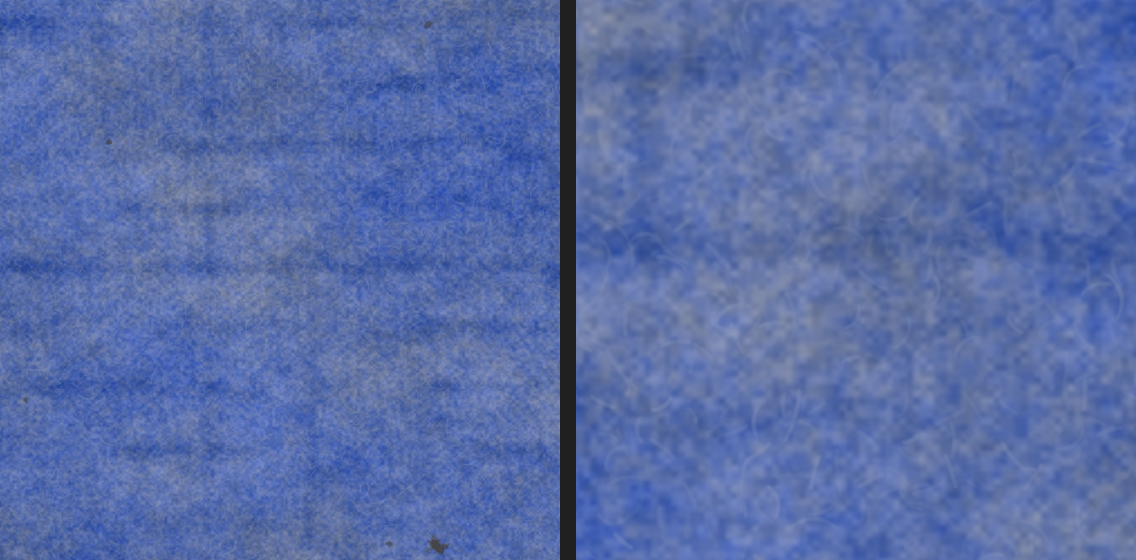
Left, the full canvas; right, a detail of the centre.
Write a three.js fragment shader that draws this texture.

```glsl
// Blue felted handmade paper: cloudy pulp with fine grain and faint fibres.
// Layered value noise sets lightness and blueness; broken horizontal laid
// lines darken it, and scattered hairs and brown specks lie on top.

#define PULP_BLUE vec3(0.340, 0.424, 0.660)
#define LIGHT_AXIS vec3(0.190, 0.158, 0.095)
#define DYE_AXIS vec3(-0.110, -0.055, 0.110)
#define HAIR_COLOR vec3(0.56, 0.61, 0.74)
#define SPECK_COLOR vec3(0.25, 0.23, 0.20)
#define LAID_SPACING 0.109
#define LAID_DEPTH 0.62
#define CHAIN_SPACING 0.185
#define GRAIN_AMOUNT 0.58
#define HAIR_AMOUNT 0.24
#define STAIN_CENTER vec2(0.783, 0.022)

varying vec2 vUv;

float hash(vec2 p) {
  return fract(sin(dot(p, vec2(127.1, 311.7))) * 43758.5453);
}

vec2 hash2(vec2 p) {
  return vec2(hash(p), hash(p + 19.7));
}

float noise(vec2 p) {
  vec2 cell = floor(p);
  vec2 f = fract(p);
  f = f * f * (3.0 - 2.0 * f);
  float low = mix(hash(cell), hash(cell + vec2(1.0, 0.0)), f.x);
  float high = mix(hash(cell + vec2(0.0, 1.0)), hash(cell + 1.0), f.x);
  return mix(low, high, f.y);
}

// Signed fractal noise, centred on zero
float fbm(vec2 p) {
  float sum = 0.0;
  float amp = 0.5;
  for (int i = 0; i < 4; i++) {
    sum += amp * (noise(p) - 0.5);
    p = mat2(1.6, 1.2, -1.2, 1.6) * p + 7.3;
    amp *= 0.55;
  }
  return sum;
}

// Broken dark bands left by the horizontal wires of the mould
float laidLines(vec2 uv) {
  float y = uv.y - 0.088 + 0.022 * fbm(uv * vec2(5.0, 3.0) + 31.0);
  float row = floor(y / LAID_SPACING + 0.5);
  float dist = (y - row * LAID_SPACING) / 0.015;
  float gaps = noise(vec2(uv.x * 4.5 + row * 3.7, row * 5.3));
  float ragged = 0.65 + 1.4 * fbm(uv * vec2(26.0, 45.0));
  return exp(-dist * dist) * smoothstep(0.25, 0.75, gaps) * ragged;
}

// Much fainter upright lines
float chainLines(vec2 uv) {
  float x = uv.x + 0.02 * fbm(uv * 4.0 + 11.0);
  float column = floor(x / CHAIN_SPACING + 0.5);
  float dist = (x - column * CHAIN_SPACING) / 0.012;
  return exp(-dist * dist) * smoothstep(0.4, 0.8, noise(vec2(column * 9.1, uv.y * 5.0)));
}

// One bent hair per grid cell, searched over the neighbouring cells
float hairs(vec2 uv, float cells, float seed) {
  vec2 p = uv * cells;
  float cover = 0.0;
  for (int j = -1; j <= 1; j++) {
    for (int i = -1; i <= 1; i++) {
      vec2 cell = floor(p) + vec2(float(i), float(j));
      vec2 rnd = hash2(cell + seed);
      float angle = 6.2832 * hash(cell + seed + 5.1);
      vec2 d = p - cell - rnd;
      d = mat2(cos(angle), -sin(angle), sin(angle), cos(angle)) * d;
      d.y += (rnd.x - 0.5) * 1.6 * d.x * d.x;
      float halfLength = 0.25 + 0.35 * rnd.y;
      float dist = length(vec2(max(abs(d.x) - halfLength, 0.0), d.y)) / cells;
      float strength = hash(cell + seed + 8.9);
      cover = max(cover, strength * strength * (1.0 - smoothstep(0.0004, 0.0021, dist)));
    }
  }
  return cover;
}

// Soft-edged blot with a ragged outline
float speck(vec2 uv, vec2 center, float radius) {
  float dist = length(uv - center) / radius + 2.2 * fbm(uv * 75.0);
  return 1.0 - smoothstep(0.55, 1.15, dist);
}

void main() {
  vec2 uv = vUv;

  // Lightness: clouds, mottling, grain and mould lines
  float grain = noise(uv * 145.0) + 0.9 * noise(uv * 250.0 + 3.0) - 0.95;
  float light = 1.0 * fbm(uv * vec2(4.5, 6.0)) + 0.9 * fbm(uv * vec2(24.0, 32.0) + 50.0);
  light += GRAIN_AMOUNT * grain + 0.06;
  light -= LAID_DEPTH * laidLines(uv) + 0.22 * chainLines(uv);

  // Dye: patches and flecks of purer blue against greyer pulp
  float dye = 1.3 * fbm(uv * 6.0 + 80.0) + 0.5 * fbm(uv * 40.0 + 20.0);
  dye += 0.5 * (noise(uv * 120.0 + 40.0) - 0.5);
  vec3 color = PULP_BLUE + light * LIGHT_AXIS + dye * DYE_AXIS;

  // Pale hairs, denser in some places
  float hair = max(hairs(uv, 38.0, 2.0), hairs(uv, 62.0, 47.0));
  float density = 0.6 + 0.8 * noise(uv * 7.0 + 15.0);
  color = mix(color, HAIR_COLOR, HAIR_AMOUNT * hair * density);

  // Brown specks
  float dirt = speck(uv, STAIN_CENTER, 0.017);
  for (int i = 0; i < 4; i++) {
    float k = float(i);
    dirt = max(dirt, 0.7 * speck(uv, hash2(vec2(k, 3.0)), 0.008 - 0.0012 * k));
  }
  color = mix(color, SPECK_COLOR, 0.8 * dirt);

  gl_FragColor = vec4(color, 1.0);
}
```
